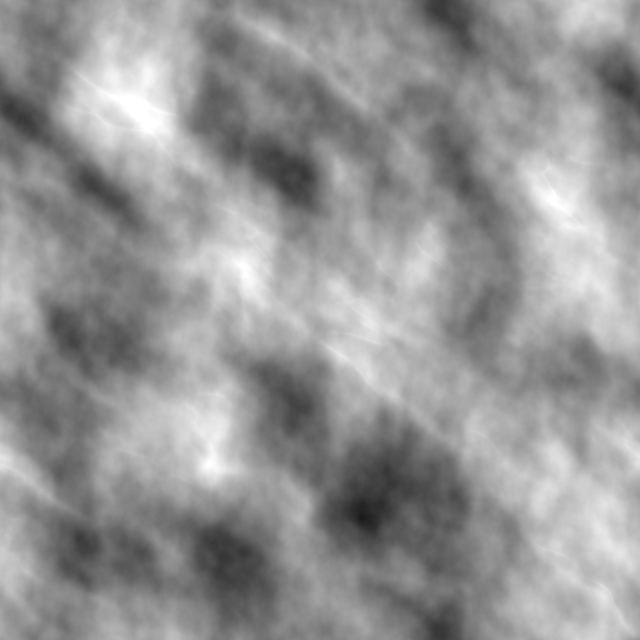
Write a WebGL 2 fragment shader that draws this texture.

```glsl
#version 300 es
precision highp float;
// Soft grey smoke: mottled upright cloud masses with pale diagonal folds, tiling on all sides.

uniform vec2 u_resolution;
out vec4 fragColor;

// Integer hash of a wrapped lattice cell, turned into a unit gradient.
vec2 cellGradient(ivec2 cell, ivec2 period, uint seed) {
    uvec2 c = uvec2((cell % period + period) % period);
    uint h = c.x * 1597u + c.y * 51749u + seed * 7919u;
    h = (h ^ (h >> 16)) * 73244475u;
    h = (h ^ (h >> 15)) * 73244475u;
    h ^= h >> 16;
    float angle = 6.28319 * float(h & 65535u) / 65536.0;
    return vec2(cos(angle), sin(angle));
}

// Gradient noise that repeats after one unit of uv.
float gradientNoise(vec2 uv, ivec2 period, uint seed) {
    vec2 p = uv * vec2(period);
    ivec2 cell = ivec2(floor(p));
    vec2 f = fract(p);
    vec2 fade = f * f * f * (f * (f * 6.0 - 15.0) + 10.0);
    ivec2 e = ivec2(1, 0);
    float a = dot(cellGradient(cell, period, seed), f);
    float b = dot(cellGradient(cell + e.xy, period, seed), f - vec2(1, 0));
    float c = dot(cellGradient(cell + e.yx, period, seed), f - vec2(0, 1));
    float d = dot(cellGradient(cell + e.xx, period, seed), f - vec2(1, 1));
    return mix(mix(a, b, fade.x), mix(c, d, fade.x), fade.y);
}

// Sum of octaves; each is shifted so the lattices do not line up.
float cloud(vec2 uv, ivec2 period, int octaves, uint seed) {
    float sum = 0.0;
    float amplitude = 1.0;
    for (int i = 0; i < octaves; i++) {
        sum += amplitude * gradientNoise(uv, period, seed + uint(i));
        uv += vec2(0.37, 0.23);
        period *= 2;
        amplitude *= 0.46;
    }
    return sum;
}

void main() {
    vec2 uv = gl_FragCoord.xy / u_resolution;

    // Bend the space slightly so the smoke billows
    vec2 warp = vec2(cloud(uv, ivec2(4), 3, 11u), cloud(uv, ivec2(4), 3, 29u));
    vec2 bent = uv + 0.025 * warp;

    // Dark and light masses, taller than wide
    float masses = cloud(bent, ivec2(5, 3), 4, 47u);

    // Fine mottling, left unbent so that it does not streak
    float mottle = cloud(uv, ivec2(28, 24), 4, 131u);

    // Broad pale folds falling to the right; the whole-number shear keeps the tile
    vec2 sheared = vec2(bent.x + bent.y, bent.y);
    float foldNoise = cloud(sheared + 0.3, ivec2(3, 2), 4, 71u);
    float fold = 1.0 - 2.0 * sqrt(foldNoise * foldNoise + 0.0015);

    // Faint creases, only where the smoke is already pale
    float creaseNoise = cloud(sheared + 0.04 * warp.yx, ivec2(4, 3), 5, 97u);
    float crease = exp(-20.0 * abs(creaseNoise));

    float tone = 0.555 + 0.49 * masses + 0.34 * (fold - 0.56) + 0.08 * mottle;
    tone += 0.06 * crease * smoothstep(0.55, 0.85, tone);
    fragColor = vec4(vec3(clamp(tone, 0.0, 1.0)), 1.0);
}
```
